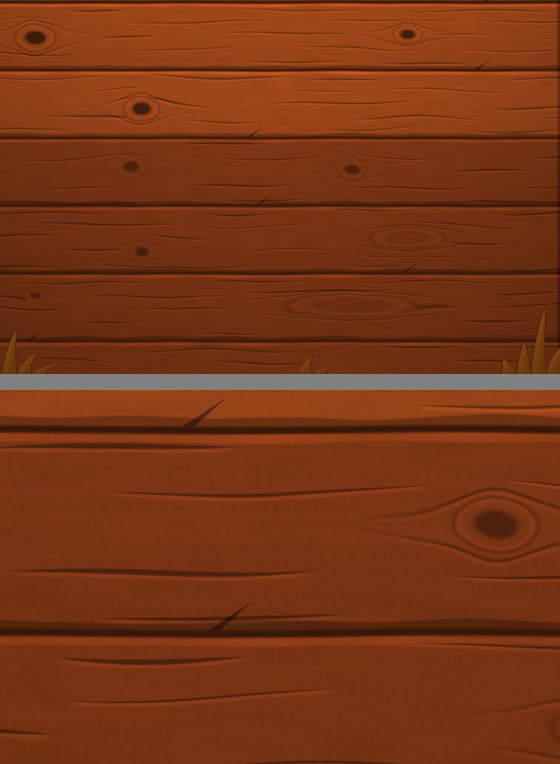
Top, the full canvas; bottom, a detail of the centre.
Write a WebGL 1 fragment shader that draws this texture.

```glsl
precision highp float;
// Wooden wall: horizontal planks, sunlit above and shaded below, with
// bevelled edges, tapered grain strokes bent around knots, and cracks.
// Tufts of dry blades stand along the bottom.
uniform vec2 u_resolution;

const float PLANK_H = 0.1812; // canvas height = 1
const float TOP_GAP = 0.007;
const float LANES = 5.0; // grain lanes per plank
const float CELL_W = 0.46; // stroke spacing in a lane
const float STROKE_W = 0.0027;
const float STROKE_DARK = 0.36;
const float RING = 2.05; // knot ring relative to its core
const vec3 SUN_WOOD = vec3(0.605, 0.268, 0.097);
const vec3 SHADE_WOOD = vec3(0.472, 0.2, 0.075);
const vec3 SEAM = vec3(0.22, 0.09, 0.035);
const vec3 BLADE_DARK = vec3(0.32, 0.16, 0.035);
const vec3 BLADE_LIGHT = vec3(0.6, 0.33, 0.075);

float hash(vec2 p) {
  vec3 q = fract(vec3(p.xyx) * 0.1031);
  q += dot(q, q.yzx + 33.33);
  return fract((q.x + q.y) * q.z);
}

float corner(vec2 cell, vec2 offset) {
  float angle = 6.2832 * hash(cell);
  return dot(vec2(cos(angle), sin(angle)), offset);
}

// Gradient noise
float noise(vec2 p) {
  vec2 i = floor(p), f = fract(p), u = f * f * (3.0 - 2.0 * f);
  vec2 e = vec2(1.0, 0.0);
  return mix(mix(corner(i, f), corner(i + e, f - e), u.x),
             mix(corner(i + e.yx, f - e.yx), corner(i + 1.0, f - 1.0), u.x), u.y);
}

float band(float x, float halfWidth, float soft) {
  return 1.0 - smoothstep(halfWidth - soft, halfWidth + soft, abs(x));
}

// Centre, core radius and stretch of the left (0) or right (1) knot
vec4 knotShape(float row, float side) {
  float swing = cos(3.14159 * row), lens = max(row - 2.0, 0.0);
  vec4 left = vec4(0.03 + 0.37 * sin(0.6283 * (row + 0.5)) - 0.05 * swing,
                   0.52 - 0.05 * row * swing, 0.0175 - 0.0022 * row, 1.5);
  vec4 right = vec4(0.99 + 0.1 * cos(2.1 * row), 0.47, 0.0115 + 0.0015 * lens, 1.6 + 2.1 * lens);
  return mix(left, right, side) * vec4(1.0, PLANK_H, 1.0, 1.0);
}

// Tufts of tapered, leaning blades
vec3 addBlades(vec3 col, vec2 p, float px) {
  for (int t = 0; t < 3; t++) {
    float tuft = float(t), last = max(tuft - 1.0, 0.0);
    float anchor = 0.025 + 0.79 * tuft - 0.165 * last;
    float tall = 0.123 - 0.073 * tuft + 0.208 * last;
    float dir = 1.0 - 2.0 * last;
    for (int k = -1; k < 3; k++) {
      float blade = float(k);
      if (k < 0 && tall < 0.1) continue;
      float s = p.y / (tall * exp(-0.72 * abs(blade)));
      float x = p.x - anchor - mix(0.04 * dir * blade, 0.02 + 0.058 * dir * blade, s * s);
      float w = 0.021 * pow(max(1.0 - s, 0.0), 0.75);
      vec3 paint = mix(BLADE_DARK, BLADE_LIGHT, (0.4 + 0.4 * s) * (x > 0.0 ? 0.7 : 1.0));
      paint = mix(paint, BLADE_DARK * 0.8, smoothstep(-0.003, 0.0, abs(x) - w));
      col = mix(col, paint, band(x, w, px) * step(s, 1.0));
    }
  }
  return col;
}

void main() {
  vec2 p = gl_FragCoord.xy / u_resolution.y;
  float px = 1.0 / u_resolution.y, aspect = u_resolution.x * px;

  // Plank row and distances from its edges
  float t = (1.0 - p.y - TOP_GAP + 0.0025 * noise(vec2(p.x * 5.0, 2.0))) / PLANK_H;
  float row = floor(t);
  float down = fract(t) * PLANK_H, up = PLANK_H - down;
  float sunny = 1.0 - smoothstep(1.0, 2.0, row);

  // Knots bend the grain and leave marks
  float dark = 0.0, light = 0.0, clear = 1.0, grainY = down;
  for (int i = 0; i < 2; i++) {
    if (row < 0.0 || row > 4.0 || (row == 1.0 && i == 1)) continue;
    vec4 k = knotShape(row, float(i));
    vec2 q = vec2(p.x, down) - k.xy;
    q.y += 0.004 * noise(p * 20.0);
    vec2 n = q / vec2(k.z * k.w, k.z);
    float e = length(n), soft = px / k.z + 0.08;
    float pupil = k.w > 3.0 ? 0.06 : mix(0.36, 0.58, sunny);
    float ring = mix(0.45 + 0.4 * float(i), 1.0, sunny);
    dark += pupil * (1.0 - smoothstep(1.0 - soft, 1.0 + soft, e));
    dark += ring * (0.22 * band(e - RING, 0.1, soft) + 0.14 * band(e - 1.1, 0.1, soft));
    light += ring * 0.35 * band(e - RING + 0.25, 0.13, soft);
    float lid = abs(q.y) - 2.7 * k.z / (1.0 + n.x * n.x / 9.0);
    float fade = ring * (1.0 - smoothstep(1.5, k.w > 3.0 ? 4.0 : 7.5, abs(n.x)));
    dark += 0.28 * fade * band(lid, 0.0017, px);
    light += 0.4 * fade * band(lid - 0.0037 * sign(q.y), 0.0018, px + 0.001);
    clear *= smoothstep(RING, RING + 0.3, e);
    grainY -= 0.75 * q.y * exp(-0.12 * dot(n, n * vec2(0.5, 1.0)));
  }

  // Tapered grain strokes with a lit lower lip
  float v = grainY / PLANK_H + 0.11 * noise(vec2(p.x * 4.0, row * 7.3 + grainY * 5.0));
  vec2 id = vec2(0.0, floor(v * LANES) + row * 17.0 + 40.0);
  float along = p.x / CELL_W + hash(id);
  id.x = floor(along) + 9.0;
  float len = mix(0.16, 0.49, hash(id + 3.7));
  float dx = (fract(along) - 0.5 - (hash(id + 8.1) - 0.5) * (1.0 - 2.0 * len)) / len;
  float taper = max(1.0 - dx * dx, 0.0);
  float dy = (fract(v * LANES) - 0.35 - 0.3 * hash(id + 5.3)) * PLANK_H / LANES;
  float shown = clear * smoothstep(0.0, 0.35, taper) * step(0.12, hash(id + 1.9));
  float w = STROKE_W * taper * mix(0.4, 1.0, hash(id + 6.1));
  dark += STROKE_DARK * shown * band(dy, w, px);
  light += 0.45 * shown * band(dy - w - 0.0018, 0.0017, px + 0.001);

  // A slanted crack at each plank's lower edge
  float crack = p.x - aspect * hash(vec2(row + 5.0, 12.0)) - 1.3 * up;
  float depth = 1.0 - up / 0.03;
  dark += 0.42 * band(crack, 0.006 * depth, px) * step(0.0, depth);

  // Wood tone and texture
  vec3 col = mix(SHADE_WOOD, SUN_WOOD, sunny) * (1.0 - 0.035 * max(row - 2.0, 0.0));
  float off = p.x / aspect - 0.5;
  col *= 1.03 - 0.45 * off * off - 0.06 * smoothstep(0.3, 1.0, fract(t));
  col *= 1.0 + 0.05 * noise(p * vec2(14.0, 70.0)) + 0.045 * noise(p * 190.0);
  col *= (1.0 - min(dark, 0.65)) * (1.0 + 0.38 * min(light, 1.0));

  // Bevel: lit lip, brown lower face, seam
  float wear = noise(vec2(p.x * 9.0, row * 5.1));
  float lip = band(down - 0.007, 0.0038 + 0.003 * wear, px + 0.0008);
  col *= 1.0 + 0.26 * lip * (0.85 + 0.5 * wear);
  col *= 1.0 - 0.27 * (1.0 - smoothstep(-px, px + 0.001, up - 0.011 - 0.006 * wear));
  float seam = max(band(down, 0.0024, px + 0.0008), band(up, 0.0038, px + 0.001));
  col = mix(col, SEAM, seam);
  col *= mix(0.65, 1.0, smoothstep(0.0, 0.012, aspect - p.x - 0.003 * wear));

  gl_FragColor = vec4(addBlades(col, p, px), 1.0);
}
```
